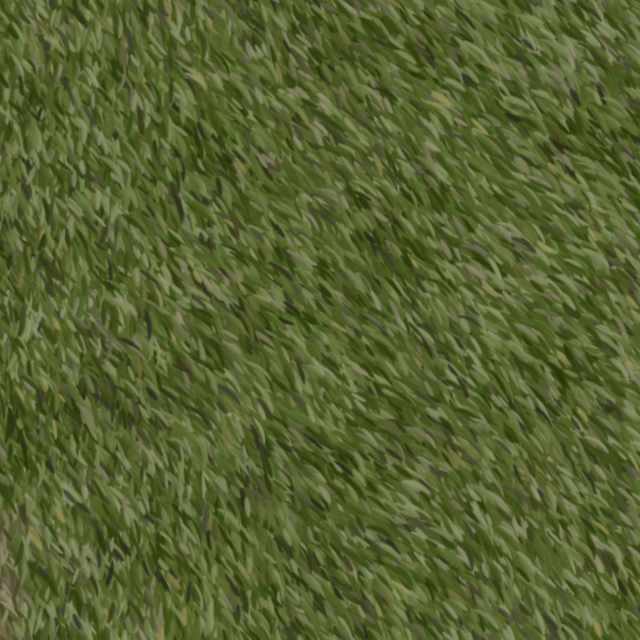
A Shadertoy shader for this texture:

```glsl
// Wind-combed lawn, slightly out of focus: soft tapered blades scattered on
// jittered cell grids, stacked in layers and turned along a slowly varying
// flow, with drifting tints and a strip of bare earth at the lower left.

vec3 hash3(vec3 p) {
    p = fract(p * vec3(0.1031, 0.1030, 0.0973));
    p += dot(p, p.yxz + 33.33);
    return fract((p.xxy + p.yxx) * p.zyx);
}

// Slow layered sines, roughly -1 to 1
float drift(vec2 p) {
    return 0.5 * sin(7.0 * p.x + 4.0 * sin(5.0 * p.y + 1.0))
         + 0.3 * sin(17.0 * p.y - 9.0 * p.x + 2.0)
         + 0.2 * sin(31.0 * p.x + 23.0 * p.y);
}

// Steep on the left, leaning over towards the right
float flowAngle(vec2 p) {
    return -mix(1.3, 0.8, smoothstep(0.0, 0.6, p.x))
         - 0.15 * smoothstep(0.4, 0.0, p.y)
         + 0.16 * drift(p.yx * 0.8 + 3.0);
}

vec3 grassColor(float tone) {
    vec3 shade = vec3(0.165, 0.215, 0.045);
    vec3 green = vec3(0.340, 0.398, 0.172);
    vec3 pale  = vec3(0.535, 0.570, 0.420);
    return tone < 0.5 ? mix(shade, green, tone * 2.0)
                      : mix(green, pale, tone * 2.0 - 1.0);
}

// Tint of one blade from its root position and random values
vec3 bladeColor(vec2 root, vec3 rnd) {
    float tone = clamp(rnd.x + 0.1 * drift(root * 1.3 + 5.0), 0.0, 1.0);
    vec3 color = grassColor(tone);
    float light = dot(color, vec3(0.33));

    // Patches of fresh green, and a few greyish or straw blades
    float fresh = 0.35 + 0.35 * drift(root.yx * 1.1 + 1.7);
    color += vec3(-0.012, 0.008, -0.025) * fresh;
    color = mix(color, light * vec3(1.13, 1.05, 0.86), 0.75 * step(0.86, rnd.y));
    color = mix(color, light * vec3(1.25, 1.13, 0.60), 0.7 * step(rnd.y, 0.05));

    // Bare earth
    float edge = root.x + 0.015 * sin(root.y * 60.0);
    float earth = smoothstep(0.05, 0.0, edge) * smoothstep(0.24, 0.16, root.y);
    return mix(color, vec3(0.30, 0.24, 0.16) + 0.28 * rnd.x, 0.8 * earth);
}

void mainImage(out vec4 fragColor, in vec2 fragCoord) {
    vec2 p = fragCoord / iResolution.y;
    vec3 color = grassColor(0.4 + 0.12 * drift(p * 2.0));

    for (int layer = 0; layer < 12; layer++) {
        float id = float(layer);
        float cells = 25.0 + mod(id * 5.0, 7.0);
        vec2 shift = fract(id * vec2(0.618, 0.755)) + 4.0;
        vec2 g = p * cells + shift;

        for (int k = 0; k < 9; k++) {
            vec2 cell = floor(g) + vec2(k % 3, k / 3) - 1.0;
            vec3 place = hash3(vec3(cell, id * 7.0 + 1.0));
            vec3 look = hash3(vec3(cell + 57.0, id * 11.0 + 3.0));
            vec2 center = cell + 0.1 + 0.8 * place.xy;
            vec2 root = (center - shift) / cells;

            // Blade frame: x along, y across, gently bent
            float spread = mix(1.3, 0.75, smoothstep(0.0, 0.6, root.x));
            float angle = flowAngle(root) + (place.z - 0.5) * spread;
            vec2 axis = vec2(cos(angle), sin(angle));
            vec2 d = g - center;
            vec2 q = vec2(dot(d, axis), dot(d, vec2(-axis.y, axis.x)));
            q.y += (look.z - 0.5) * 0.6 * q.x * q.x;

            // Tapered body with a soft outline and a lit side
            float along = q.x / mix(0.42, 0.85, look.z * look.z);
            float halfWidth = mix(0.10, 0.17, fract(look.z * 7.3));
            float across = q.y / halfWidth;
            float body = smoothstep(1.35, 0.25, abs(across) + 0.7 * along * along)
                       * smoothstep(1.0, 0.7, abs(along));
            float lit = 1.0 + 0.10 * clamp(across, -1.0, 1.0);
            color = mix(color, bladeColor(root, look) * lit, 0.88 * body);
        }
    }
    fragColor = vec4(color, 1.0);
}
```
